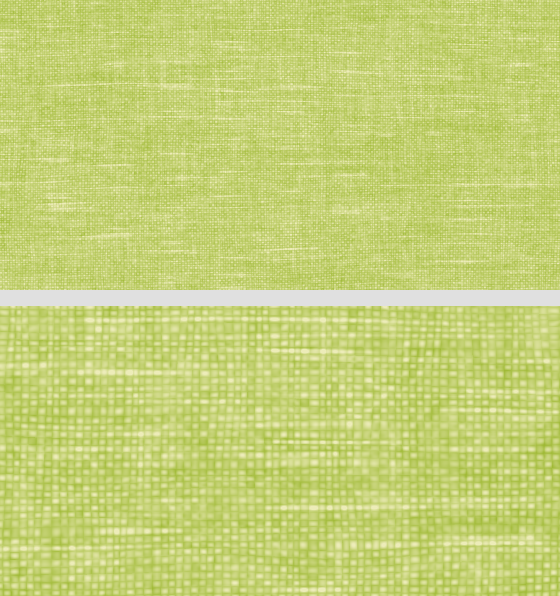
Top: the whole. Bottom: its middle third, enlarged.
Reproduce this texture procedurally as a Shadertoy shader.

```glsl
const vec3 SHADE_GREEN = vec3(0.69, 0.77, 0.32);
const vec3 PALE_GREEN = vec3(0.86, 0.88, 0.61);
const vec2 THREADS = vec2(112.0, 117.0);  // warp and weft threads per canvas height
const float BASE_TONE = 0.43;
const float WEAVE_DEPTH = 0.75;
const float OVER_UNDER = 0.3;
const float WEFT_VARIATION = 0.6;
const float WARP_VARIATION = 0.34;
const float KNOT_VARIATION = 0.42;
const float FIBRE_VARIATION = 0.42;
const float PATCH_VARIATION = 0.25;
const float SLUB_STRENGTH = 0.6;
const float THREAD_WOBBLE = 0.75;
const float CLOTH_BEND = 0.025;
const float PI = 3.14159265;
const int SAMPLES = 2;

float hash(vec2 p) {
    vec3 q = fract(vec3(p.xyx) * 0.1031);
    q += dot(q, q.yzx + 33.33);
    return fract((q.x + q.y) * q.z);
}

float noise(vec2 p) {
    vec2 cell = floor(p);
    vec2 f = fract(p);
    f = f * f * (3.0 - 2.0 * f);
    float low = mix(hash(cell), hash(cell + vec2(1, 0)), f.x);
    float high = mix(hash(cell + vec2(0, 1)), hash(cell + vec2(1, 1)), f.x);
    return mix(low, high, f.y);
}

// Noise drawn out along threads; staggered so that no ends line up
float yarn(float along, float across, float seed) {
    float stagger = 3.0 * hash(vec2(floor(across), seed));
    float nearest = noise(vec2(along + stagger, floor(across) + seed * 7.0));
    float blended = noise(vec2(along + seed, across - 0.5));
    return mix(nearest, blended, 0.4);
}

// Sparse pale thickenings of the yarn, tapered at both ends
float slub(float along, float across, float seed) {
    return smoothstep(0.76, 0.98, noise(vec2(along + seed, across - 0.5)));
}

// Plain weave: rounded floats, alternately warp and weft on top
float weave(vec2 q) {
    vec2 ridge = abs(sin(PI * q));
    float weftTop = ridge.y * pow(ridge.x, 0.5);
    float warpTop = ridge.x * pow(ridge.y, 0.5);
    float side = sin(PI * q.x) * sin(PI * q.y);
    return mix(warpTop, weftTop, smoothstep(-0.2, 0.2, side)) - 0.49 + OVER_UNDER * side;
}

float clothTone(vec2 p) {
    // Gentle sag of the cloth
    vec2 bent = p;
    bent.y += CLOTH_BEND * (noise(p * vec2(2.2, 1.3) + 40.0) - 0.5);
    bent.x += 0.3 * CLOTH_BEND * (noise(p * vec2(1.5, 3.0) + 70.0) - 0.5);

    // Uneven thread spacing, steady along each thread
    vec2 q = bent * THREADS + 200.0;
    vec2 wobble = vec2(noise(q * vec2(0.45, 0.09)), noise(q * vec2(0.06, 0.45) + 90.0));
    q += THREAD_WOBBLE * (wobble - 0.5);

    // Crossings, crisp in places and flattened in others
    float crispness = 0.6 + 0.8 * noise(q * 0.4 + 500.0);
    float tone = BASE_TONE + WEAVE_DEPTH * crispness * weave(q);

    // Yarn colour along each thread, then per knot and per fibre
    float weft = mix(yarn(p.x * 6.0, q.y, 11.0), yarn(p.x * 24.0, q.y, 23.0), 0.45);
    float warp = yarn(p.y * 12.0, q.x, 37.0);
    tone += WEFT_VARIATION * (weft - 0.5) + WARP_VARIATION * (warp - 0.5);
    float knot = mix(hash(floor(q)), noise(q * vec2(0.8, 1.1) + 700.0), 0.5);
    tone += KNOT_VARIATION * (knot - 0.5);
    tone += FIBRE_VARIATION * (noise(q * vec2(1.5, 2.1) + 300.0) - 0.5);

    // Slubs, mostly across, a few upright
    tone += SLUB_STRENGTH * slub(p.x * 5.0, q.y, 53.0);
    tone += 0.5 * SLUB_STRENGTH * slub(p.x * 12.0, q.y, 67.0);
    tone += 0.35 * SLUB_STRENGTH * slub(p.y * 8.0, q.x, 79.0);

    // Broad, horizontally drawn unevenness
    float broad = mix(noise(p * vec2(2.5, 5.0) + 15.0),
                      noise(bent * vec2(4.0, 30.0) + 25.0), 0.6);
    return tone + PATCH_VARIATION * (broad - 0.5);
}

void mainImage(out vec4 fragColor, in vec2 fragCoord) {
    // Average a small grid of samples to smooth the threads
    float tone = 0.0;
    for (int i = 0; i < SAMPLES * SAMPLES; i++) {
        vec2 shift = (vec2(i % SAMPLES, i / SAMPLES) + 0.5) / float(SAMPLES) - 0.5;
        tone += clothTone((fragCoord + shift) / iResolution.y);
    }
    tone /= float(SAMPLES * SAMPLES);
    vec3 colour = mix(SHADE_GREEN, PALE_GREEN, clamp(tone, -0.5, 1.4));
    fragColor = vec4(colour, 1.0);
}
```
